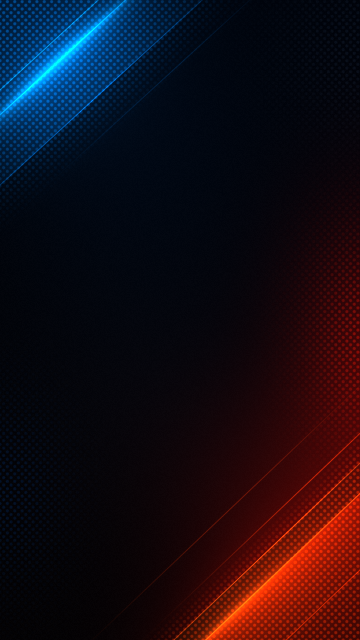
A Shadertoy shader for this background:

```glsl
#define BLUE_SLOPE 0.915
#define BLUE_OFFSET 0.319
#define ORANGE_SLOPE 0.95
#define ORANGE_OFFSET 0.407
#define DOT_SPACING 0.0205
#define DOT_RADIUS 0.0042
#define LINE_WIDTH 0.0017
#define GRAIN 0.012

const vec3 CYAN = vec3(0.0, 0.72, 0.95);
const vec3 AZURE = vec3(0.0, 0.36, 0.68);
const vec3 ORANGE = vec3(0.78, 0.18, 0.0);
const vec3 AMBER = vec3(1.0, 0.38, 0.05);
const vec3 RED = vec3(0.25, 0.012, 0.0);

float hash(vec2 p) {
    vec3 q = fract(vec3(p.xyx) * 0.1031);
    q += dot(q, q.yzx + 33.33);
    return fract((q.x + q.y) * q.z);
}

float bell(float x, float width) {
    x /= width;
    return exp(-x * x);
}

float spot(vec2 p, vec2 center, vec2 size) {
    vec2 q = (p - center) / size;
    return exp(-dot(q, q));
}

// Thin stroke that never gets narrower than a pixel
float stroke(float d) {
    return bell(d, max(LINE_WIDTH, 0.6 / iResolution.x));
}

// Soft-edged step, about a pixel wide
float edge(float d) {
    float px = 1.0 / iResolution.x;
    return smoothstep(-px, px, d);
}

// Staggered halftone grid
float halftone(vec2 p) {
    vec2 g = p / DOT_SPACING;
    g = vec2(g.x + g.y, g.x - g.y);
    vec2 cell = fract(g) - 0.5;
    float d = length(cell) * DOT_SPACING * 0.7071;
    float soft = 0.8 / iResolution.x;
    return 1.0 - smoothstep(DOT_RADIUS - soft, DOT_RADIUS + soft, d);
}

// Upper left beam: x runs along it, y across it toward the center
vec3 blueBeam(vec2 corner, float dots) {
    float slant = sqrt(1.0 + BLUE_SLOPE * BLUE_SLOPE);
    float d = (corner.y + BLUE_SLOPE * corner.x - BLUE_OFFSET) / slant;
    float s = (corner.x - BLUE_SLOPE * corner.y) / slant;
    float inside = 1.0 - edge(d - 0.144);
    float fade = bell(s, 0.32);

    vec3 col = AZURE * exp(-abs(d) / 0.055) * bell(s, 0.24) * 0.9;
    col += CYAN * exp(-abs(d) / 0.012) * bell(s, 0.22) * 0.75;
    col += AZURE * inside * (0.12 + 0.12 * edge(d)) * fade;
    col += AZURE * 0.10 * exp(-max(d - 0.144, 0.0) / 0.09) * fade;
    col += CYAN * stroke(d) * 0.5 * bell(s, 0.3);
    col += CYAN * stroke(d + 0.051) * 0.5 * fade;
    col += AZURE * stroke(d - 0.144) * 0.75 * bell(s, 0.4);
    col += AZURE * stroke(d - 0.233) * 0.22 * bell(s - 0.2, 0.28);
    float reach = 1.0 - smoothstep(0.08, 0.27, d);
    return col + AZURE * dots * 0.5 * reach * bell(s, 0.45);
}

// Lower right beam: y across it is positive toward the center
vec3 orangeBeam(vec2 corner, float dots) {
    float slant = sqrt(1.0 + ORANGE_SLOPE * ORANGE_SLOPE);
    float d = (corner.y + ORANGE_SLOPE * corner.x - ORANGE_OFFSET) / slant;
    float s = (ORANGE_SLOPE * corner.y - corner.x) / slant;
    float below = 1.0 - edge(d);
    float band = edge(d) * (1.0 - edge(d - 0.061));
    float fade = bell(s + 0.08, 0.36);

    vec3 col = ORANGE * below * exp(min(d, 0.0) / 0.095) * fade * 0.9;
    col += ORANGE * band * (0.3 + 0.3 * exp(-max(d, 0.0) / 0.025)) * fade;
    col += RED * edge(d - 0.061) * exp(-max(d - 0.061, 0.0) / 0.09) * fade;
    col += RED * 0.6 * below;
    col += AMBER * exp(-abs(d) / 0.013) * bell(s + 0.21, 0.17) * 0.5;
    col += AMBER * stroke(d) * 0.6;
    col += AMBER * stroke(d - 0.061) * 0.65 * bell(s, 0.45);
    col += ORANGE * stroke(d - 0.121) * 0.6 * bell(s - 0.25, 0.35);
    col += ORANGE * stroke(d - 0.217) * 0.32 * bell(s, 0.36);
    col += ORANGE * stroke(d + 0.154) * 0.55;
    float reach = 1.0 - smoothstep(0.03, 0.13, d);
    return col + ORANGE * dots * 0.38 * reach;
}

void mainImage(out vec4 fragColor, in vec2 fragCoord) {
    vec2 p = fragCoord / iResolution.x;
    float top = iResolution.y / iResolution.x;
    vec2 uv = fragCoord / iResolution.xy;
    float dots = halftone(p);

    // Dark base with navy and red ambient light
    vec3 col = mix(vec3(0.012, 0.008, 0.014), vec3(0.0, 0.012, 0.04), uv.y);
    col += vec3(0.0, 0.018, 0.04) * spot(uv, vec2(0.35, 0.78), vec2(0.4, 0.28));
    col += vec3(0.01, 0.01, 0.015) * spot(uv, vec2(0.4, 0.38), vec2(0.35, 0.2));
    col += RED * 0.95 * spot(uv, vec2(1.06, 0.43), vec2(0.25, 0.23));
    col += RED * 0.55 * spot(uv, vec2(0.85, 0.22), vec2(0.34, 0.18));

    // Faint halftone patches along the sides
    col += vec3(0.0, 0.06, 0.14) * dots * spot(uv, vec2(0.0, 0.23), vec2(0.17, 0.14));
    col += vec3(0.03, 0.045, 0.065) * dots * spot(uv, vec2(1.0, 0.93), vec2(0.22, 0.13));
    col += vec3(0.3, 0.03, 0.0) * dots * spot(uv, vec2(1.02, 0.47), vec2(0.15, 0.16));

    col += blueBeam(vec2(p.x, top - p.y), dots);
    col += orangeBeam(vec2(1.0 - p.x, p.y), dots);
    col += (hash(floor(p * 432.0)) - 0.5) * GRAIN;
    fragColor = vec4(clamp(col, 0.0, 1.0), 1.0);
}
```
